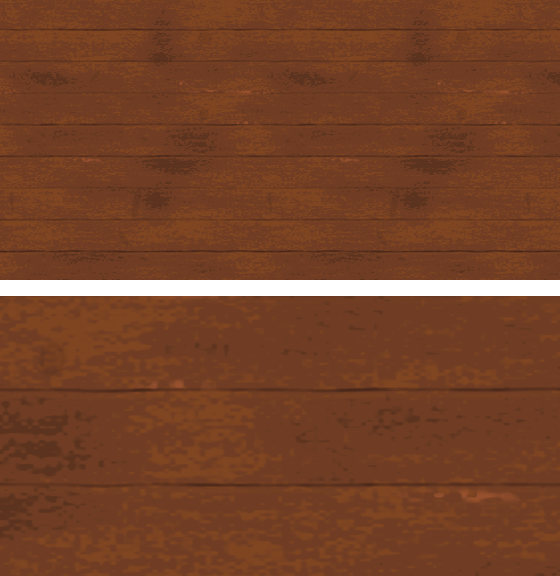
Top: the whole. Bottom: its middle third, enlarged.
Give the GLSL for this texture, as a WebGL 2 fragment shader.

```glsl
#version 300 es
precision highp float;

uniform vec2 u_resolution;
out vec4 outColor;

// Lengths are fractions of the canvas height.
const float TILE_WIDTH = 0.922;
const float PLANK_HEIGHT = 0.1131;
const float FIRST_SEAM = 0.1025;

const vec3 MID_BROWN = vec3(0.44, 0.24, 0.14);
const vec3 LIGHT_BROWN = vec3(0.50, 0.27, 0.13);
const vec3 DARK_BROWN = vec3(0.36, 0.20, 0.12);
const vec3 SEAM_BROWN = vec3(0.28, 0.15, 0.10);
const vec3 WORN_ORANGE = vec3(0.66, 0.35, 0.20);

// Each entry holds center.xy and radius.xy.
const vec4 KNOTS[6] = vec4[6](
    vec4(0.732, 0.866, 0.024, 0.021), vec4(0.729, 0.591, 0.015, 0.020),
    vec4(0.487, 0.276, 0.012, 0.054), vec4(0.443, 0.148, 0.011, 0.026),
    vec4(0.042, 0.276, 0.005, 0.036), vec4(0.339, 0.727, 0.009, 0.018));
const float KNOT_SLANTS[6] = float[6](0.0, 0.1, 0.2, -0.45, -0.1, 0.8);
const vec4 STAINS[5] = vec4[5](
    vec4(0.716, 0.505, 0.165, 0.048), vec4(0.640, 0.400, 0.120, 0.038),
    vec4(0.580, 0.850, 0.055, 0.140), vec4(0.130, 0.730, 0.130, 0.032),
    vec4(0.560, 0.260, 0.055, 0.060));
const vec4 WORN_PATCHES[5] = vec4[5](
    vec4(0.905, 0.671, 0.080, 0.007), vec4(0.300, 0.428, 0.070, 0.007),
    vec4(0.660, 0.702, 0.050, 0.007), vec4(0.870, 0.560, 0.040, 0.007),
    vec4(0.740, 0.674, 0.060, 0.005));

float hash(vec2 p) {
    vec3 q = fract(p.xyx * vec3(0.1031, 0.1030, 0.0973));
    q += dot(q, q.yzx + 33.33);
    return fract((q.x + q.y) * q.z);
}

// Value noise that wraps in x after a whole number of cells.
float noise(vec2 p, vec2 cells) {
    p *= cells;
    vec2 i = floor(p);
    vec2 f = fract(p);
    f = f * f * (3.0 - 2.0 * f);
    float left = mod(i.x, cells.x);
    float right = mod(i.x + 1.0, cells.x);
    return mix(mix(hash(vec2(left, i.y)), hash(vec2(right, i.y)), f.x),
               mix(hash(vec2(left, i.y + 1.0)), hash(vec2(right, i.y + 1.0)), f.x), f.y);
}

// Elliptic distance to the nearest horizontal copy of a spot.
float spotDistance(vec2 p, vec4 spot, float slant) {
    vec2 d = p - spot.xy;
    d.x = (fract(d.x / TILE_WIDTH + 0.5) - 0.5) * TILE_WIDTH - slant * d.y;
    return length(d / spot.zw);
}

float knotDarkness(vec2 p) {
    float total = 0.0;
    for (int i = 0; i < 6; i++) {
        float r = spotDistance(p, KNOTS[i], KNOT_SLANTS[i]);
        float rim = (r - 0.85) * 5.0;
        total += 0.4 * exp(-1.6 * r * r) + 0.28 * exp(-rim * rim);
    }
    return min(total, 1.0);
}

float stainAmount(vec2 p) {
    float total = 0.0;
    for (int i = 0; i < 5; i++) {
        float r = spotDistance(p, STAINS[i], 0.0);
        total += exp(-r * r);
    }
    return min(total, 1.0);
}

float wornAmount(vec2 p) {
    float total = 0.0;
    for (int i = 0; i < 5; i++) {
        float r = spotDistance(p, WORN_PATCHES[i], 0.0);
        total += exp(-r * r);
    }
    return min(total, 1.0);
}

// Broad shading, long streaks, fine flecks and curved growth rings.
float grainTone(vec2 uv, float row, float bend) {
    float cloud = noise(uv + 0.37, vec2(4.0, 7.0)) - 0.5;
    uv.y += 3.0 * hash(vec2(row + 5.0, 2.0)) + bend;
    float broad = noise(uv, vec2(5.0, 20.0)) - 0.5;
    float streak = noise(uv, vec2(18.0, 120.0)) - 0.5;
    float fleck = noise(uv, vec2(130.0, 240.0)) - 0.5;
    float ring = sin(330.0 * uv.y + 26.0 * noise(uv, vec2(3.0, 12.0)));
    return 0.52 + 0.20 * cloud + 0.22 * broad + 0.17 * streak + 0.27 * fleck + 0.025 * ring;
}

void main() {
    vec2 p = gl_FragCoord.xy / u_resolution.y;
    float pixel = 1.0 / u_resolution.y;
    vec2 uv = vec2(p.x / TILE_WIDTH, p.y);
    float plank = (p.y - FIRST_SEAM) / PLANK_HEIGHT;
    float row = floor(plank);

    // Wood
    float knot = knotDarkness(p);
    float tone = grainTone(uv, row, 0.012 * knot);
    tone -= 0.27 * stainAmount(p) + 0.08 * (1.0 - step(0.0, plank));
    vec3 color = mix(MID_BROWN, LIGHT_BROWN, smoothstep(0.50, 0.64, tone));
    color = mix(color, DARK_BROWN, 1.0 - smoothstep(0.22, 0.36, tone));
    color = mix(color, SEAM_BROWN, 0.6 * knot);

    // Seams of uneven depth, fading in places, with a pale lower lip
    float seamRow = floor(plank + 0.5);
    float offset = (plank - seamRow) * PLANK_HEIGHT
                 + 0.003 * (noise(uv, vec2(14.0, 8.0)) - 0.5);
    float depth = 0.60 + 0.30 * cos(1.795 * seamRow);
    depth *= 0.25 + 0.55 * noise(uv, vec2(11.0, 9.0)) + 0.5 * noise(uv, vec2(60.0, 9.0));
    float groove = 1.0 - smoothstep(0.0004, 0.0022 + pixel, abs(offset));
    float lip = 1.0 - smoothstep(0.001, 0.003 + pixel, abs(offset + 0.007));
    color = mix(color, LIGHT_BROWN, 0.4 * lip * depth);
    color = mix(color, SEAM_BROWN, groove * min(depth, 1.0));

    // Worn flecks
    float flecks = smoothstep(0.40, 0.75, noise(uv, vec2(90.0, 170.0)));
    color = mix(color, WORN_ORANGE, 0.75 * flecks * wornAmount(p));

    outColor = vec4(color, 1.0);
}
```
